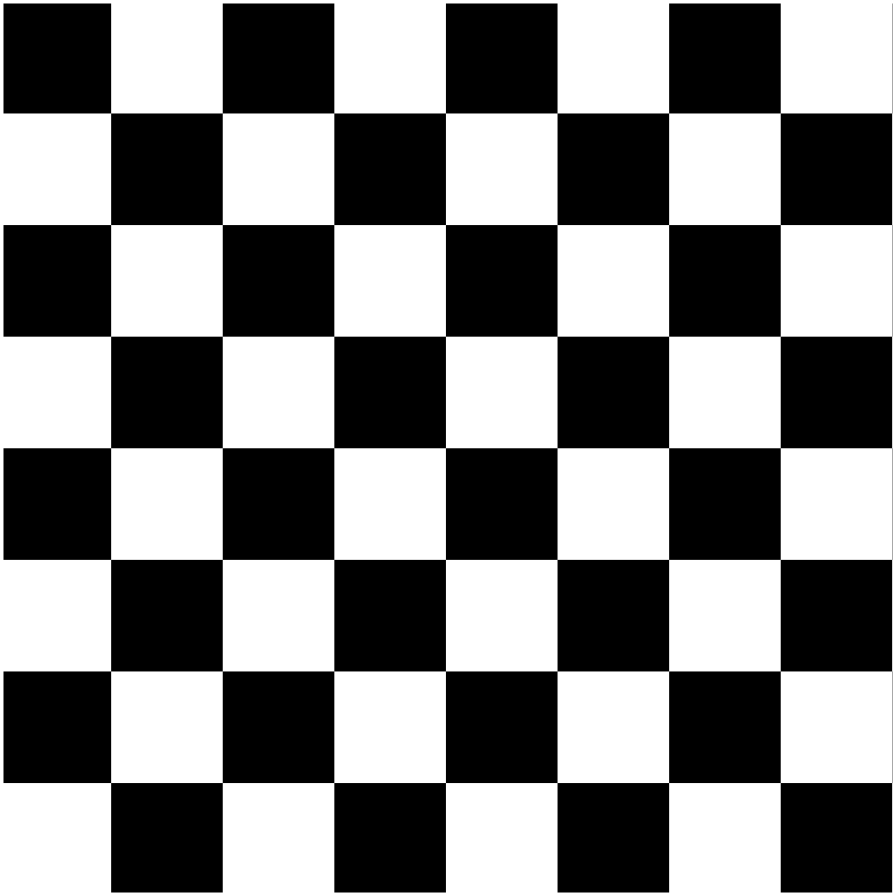
This pattern is drawn by a Shadertoy shader. Its source:

```glsl
#define CELL_PITCH 0.12455
#define BOARD_CENTER vec2(0.4977, 0.4997)
#define MARGIN 0.0039
#define EDGE_PIXELS 1.0
#define LIGHT vec3(1.0)
#define DARK vec3(0.0)

// Square wave from -1 to 1 that flips at every whole number, with soft edges
vec2 squareWave(vec2 cell, vec2 softness) {
    vec2 edgeDistance = abs(mod(cell - 0.5, 2.0) - 1.0) - 0.5;
    return clamp(2.0 * edgeDistance / softness, -1.0, 1.0);
}

// Coverage of the board inside its thin light margin
float boardMask(vec2 uv, vec2 softness) {
    vec2 inset = min(uv, 1.0 - uv) - MARGIN;
    vec2 coverage = clamp(inset / softness + 0.5, 0.0, 1.0);
    return coverage.x * coverage.y;
}

void mainImage(out vec4 fragColor, in vec2 fragCoord) {
    vec2 uv = fragCoord / iResolution.xy;
    vec2 softness = EDGE_PIXELS / iResolution.xy;

    // Alternating squares: the sign product of two crossed waves
    vec2 wave = squareWave((uv - BOARD_CENTER) / CELL_PITCH, softness / CELL_PITCH);
    float darkSquare = 0.5 - 0.5 * wave.x * wave.y;

    // The margin is light on all four sides, so opposite edges join
    float ink = darkSquare * boardMask(uv, softness);
    fragColor = vec4(mix(LIGHT, DARK, ink), 1.0);
}
```
